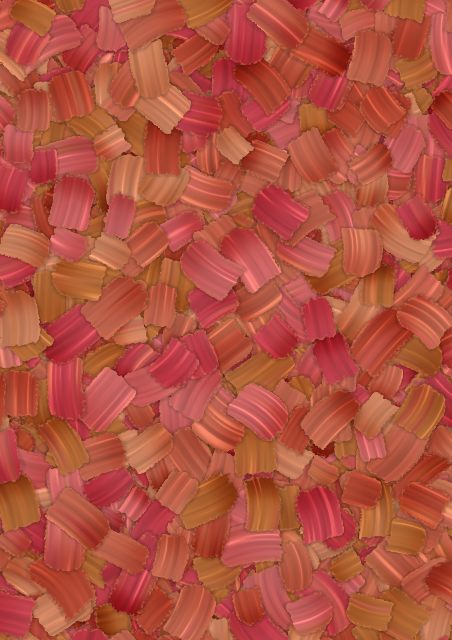
A WebGL 1 fragment shader for this texture:

```glsl
precision highp float;
uniform vec2 u_resolution;

#define LAYERS 7
#define CELL 0.078
#define MIN_WIDTH 0.017
#define MAX_WIDTH 0.033
#define MAX_STRETCH 1.75
#define RAGGED 0.005
#define BRISTLES 270.0
#define BRISTLE_CONTRAST 0.34
#define DARK_END 0.75
#define RIM 0.55
#define SHADOW 0.16

float hash(vec2 p) {
  return fract(sin(dot(p, vec2(127.1, 311.7))) * 43758.55);
}

float noise(vec2 p) {
  vec2 i = floor(p), f = fract(p);
  f = f * f * (3.0 - 2.0 * f);
  return mix(mix(hash(i), hash(i + vec2(1.0, 0.0)), f.x),
             mix(hash(i + vec2(0.0, 1.0)), hash(i + vec2(1.0, 1.0)), f.x), f.y);
}

// Pigment chosen by its share of the area
vec3 pigment(float h) {
  vec3 crimson = vec3(0.70, 0.20, 0.245);
  vec3 ochre = vec3(0.66, 0.355, 0.165);
  vec3 coral = vec3(0.715, 0.335, 0.25);
  vec3 pink = vec3(0.76, 0.335, 0.335);
  vec3 salmon = vec3(0.765, 0.455, 0.32);
  vec3 rust = vec3(0.665, 0.235, 0.16);
  vec3 c = mix(crimson, ochre, step(0.20, h));
  c = mix(c, coral, step(0.38, h));
  c = mix(c, pink, step(0.56, h));
  c = mix(c, salmon, step(0.73, h));
  return mix(c, rust, step(0.88, h));
}

// Box with a squarer tail and a rounder tip
float strokeDistance(vec2 q, vec2 size) {
  float radius = size.x * mix(0.25, 0.75, smoothstep(-0.3, 0.3, q.y / size.y));
  vec2 e = abs(q) - size + radius;
  return length(max(e, 0.0)) + min(max(e.x, e.y), 0.0) - radius;
}

// Paints one stroke over the colour below; q is relative to its centre
vec3 paintStroke(vec3 below, vec2 q, vec2 id, float pixel) {
  float width = mix(MIN_WIDTH, MAX_WIDTH, sqrt(hash(id + 1.3)));
  vec2 size = width * vec2(1.0, mix(1.1, MAX_STRETCH, hash(id + 2.7)));
  float angle = (hash(id + 3.1) - 0.5) * 2.8 + 3.14159 * step(0.5, hash(id + 4.9));
  float c = cos(angle), s = sin(angle);
  q = vec2(c * q.x + s * q.y, c * q.y - s * q.x);
  q.x += (hash(id + 5.3) - 0.5) * 9.0 * q.y * q.y;

  // Ragged outline
  vec2 seed = 60.0 * vec2(hash(id + 6.1), hash(id + 7.7));
  float d = strokeDistance(q, size);
  d += RAGGED * (noise(q * vec2(190.0, 45.0) + seed) - 0.5);
  d += 0.5 * RAGGED * (noise(q * 420.0 + seed) - 0.5);
  if (d > 0.008) return below;

  // Two pigments dragged together, deepening toward the loaded tip
  float drag = noise(q * vec2(75.0, 7.0) + seed);
  vec3 paint = mix(pigment(hash(id + 8.9)), pigment(hash(id + 9.4)),
                   0.4 * smoothstep(0.55, 0.85, drag));
  float along = q.y / size.y;
  float load = hash(id + 10.2);
  float depth = DARK_END * load * load * smoothstep(-0.1, 1.0, along + 0.4 * (drag - 0.5));
  depth -= 0.13 * (1.0 - smoothstep(-0.8, 0.5, along));
  paint = pow(paint, vec3(1.0 + depth));

  // Bristle grooves and their thin highlights
  float fine = noise(q * vec2(BRISTLES, 11.0) + seed);
  float coarse = noise(q * vec2(BRISTLES * 0.5, 6.0) + seed.yx);
  float groove = 0.6 * fine + 0.4 * coarse - 0.5;
  paint *= 1.0 + BRISTLE_CONTRAST * groove;
  paint += vec3(0.13, 0.11, 0.08) * smoothstep(0.17, 0.4, groove);

  // Crumbly ridge of paint along the edge
  float crumb = smoothstep(0.35, 0.75, noise(q * 330.0 + seed.yx));
  float rim = smoothstep(-0.005, -0.001, d) * crumb;
  paint = mix(paint, vec3(0.77, 0.48, 0.29), RIM * rim);

  below *= 1.0 - SHADOW * (1.0 - smoothstep(0.0, 0.006, d));
  return mix(below, paint, 1.0 - smoothstep(-0.6 * pixel, 0.6 * pixel, d));
}

void main() {
  vec2 p = gl_FragCoord.xy / u_resolution.y;
  float pixel = 1.0 / u_resolution.y;
  vec3 color = vec3(0.68, 0.36, 0.2) * (0.85 + 0.3 * noise(p * 300.0));

  // Layers of jittered strokes, each stacked in a different direction
  for (int layer = 0; layer < LAYERS; layer++) {
    float n = float(layer);
    vec2 g = p / CELL + n * vec2(0.37, 0.61) + 3.0;
    vec2 flip = vec2(mod(n, 2.0), mod(floor(n * 0.5), 2.0)) * 2.0 - 1.0;
    for (int j = -1; j <= 1; j++) {
      for (int i = -1; i <= 1; i++) {
        vec2 cell = floor(g) + vec2(float(i), float(j)) * flip;
        vec2 id = cell + n * vec2(31.7, 17.3);
        vec2 jitter = vec2(hash(id + 11.6), hash(id + 12.8)) - 0.5;
        vec2 q = (g - cell - 0.5 - 0.85 * jitter) * CELL;
        color = paintStroke(color, q, id, pixel);
      }
    }
  }
  gl_FragColor = vec4(color, 1.0);
}
```
